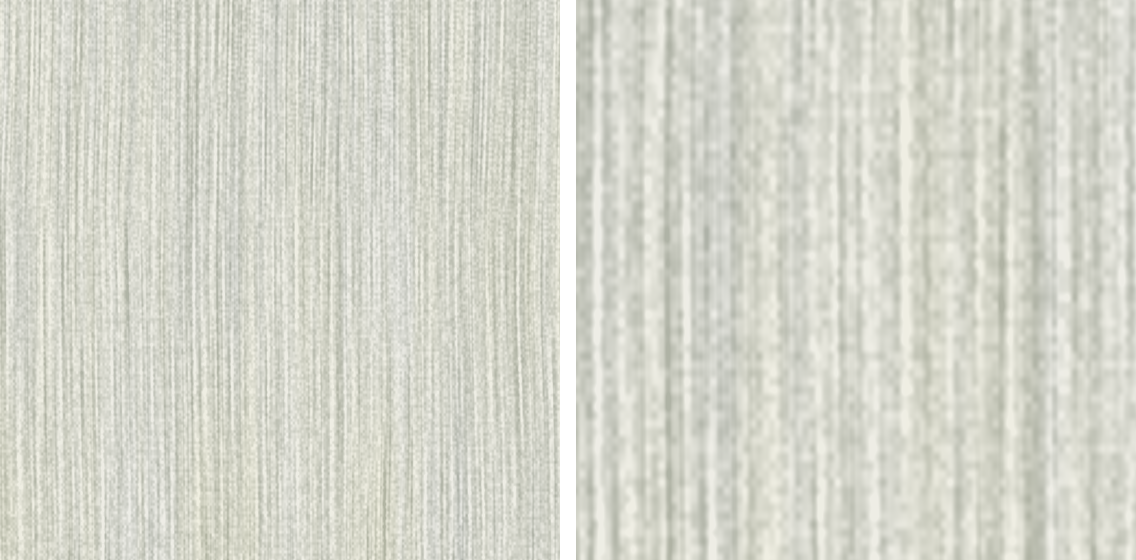
Left, the full canvas; right, a detail of the centre.
This texture is drawn by a three.js fragment shader. Its source:

```glsl
// Pale grey-green wood veneer with fine, straight vertical grain.
varying vec2 vUv;

const vec3 SHADOW = vec3(0.74, 0.75, 0.70);
const vec3 LIGHT = vec3(0.89, 0.89, 0.85);
const vec3 COOL_SHIFT = vec3(-0.008, -0.005, 0.020);
const float MEAN_TONE = 0.72;

float hash(vec2 p) {
  return fract(sin(dot(p, vec2(127.1, 311.7))) * 43758.5453);
}

// Smooth value noise, from 0 to 1
float noise(vec2 p) {
  vec2 cell = floor(p);
  vec2 f = fract(p);
  vec2 blend = f * f * (3.0 - 2.0 * f);
  float bottom = mix(hash(cell), hash(cell + vec2(1.0, 0.0)), blend.x);
  float top = mix(hash(cell + vec2(0.0, 1.0)), hash(cell + vec2(1.0, 1.0)), blend.x);
  return mix(bottom, top, blend.y);
}

// Stretched noise centred on zero; frequency sets features across and up
float streaks(vec2 p, vec2 frequency, float seed) {
  return noise(p * frequency + seed * vec2(17.3, 5.9)) - 0.5;
}

// Neighbouring light and dark fibres that cancel out over a distance
float fibrePairs(vec2 p, vec2 frequency, float seed) {
  vec2 neighbour = p + vec2(1.0 / frequency.x, 0.0);
  return streaks(p, frequency, seed) - streaks(neighbour, frequency, seed);
}

// Gentle sideways drift of the fibres
vec2 bendFibres(vec2 p, float amount) {
  float drift = streaks(p, vec2(4.0, 2.0), 1.0);
  drift += 0.3 * streaks(p, vec2(11.0, 5.0), 2.0);
  return p + vec2(amount * drift, 0.0);
}

// Thin dark pores, broken along their length
float pores(vec2 p, float columns, float seed) {
  float x = p.x * columns;
  float column = floor(x);
  float centre = 0.35 + 0.3 * hash(vec2(column, seed));
  float line = 1.0 - smoothstep(0.05, 0.34, abs(x - column - centre));
  float presence = noise(vec2(column * 3.0, p.y * 4.0 + seed * 11.0));
  return line * smoothstep(0.45, 0.80, presence);
}

// Sum of grain layers, from broad bands to single fibres
float grainTone(vec2 p) {
  float tone = MEAN_TONE;
  tone += 0.15 * streaks(p, vec2(15.0, 1.3), 3.0);
  tone += 0.25 * streaks(p, vec2(55.0, 1.8), 4.0);
  tone += 0.38 * fibrePairs(p, vec2(125.0, 2.8), 5.0);
  tone += 0.82 * fibrePairs(p, vec2(212.0, 5.0), 6.0);
  return tone;
}

void main() {
  vec2 fibre = bendFibres(vUv, 0.012);

  float tone = grainTone(fibre);
  tone -= 0.42 * pores(fibre, 128.0, 7.0);
  tone -= 0.18 * pores(fibre, 92.0, 8.0);

  // Fine speckle of the surface
  tone += 0.78 * streaks(vUv, vec2(256.0, 200.0), 9.0);
  tone += 0.35 * streaks(vUv, vec2(210.0, 70.0), 10.0);

  // Cool and warm patches that follow the grain
  float coolness = streaks(fibre, vec2(7.0, 2.0), 11.0);
  coolness += 0.9 * streaks(fibre, vec2(70.0, 2.5), 12.0);

  vec3 colour = mix(SHADOW, LIGHT, clamp(tone, -0.35, 1.30));
  colour += COOL_SHIFT * coolness;
  gl_FragColor = vec4(colour, 1.0);
}
```
